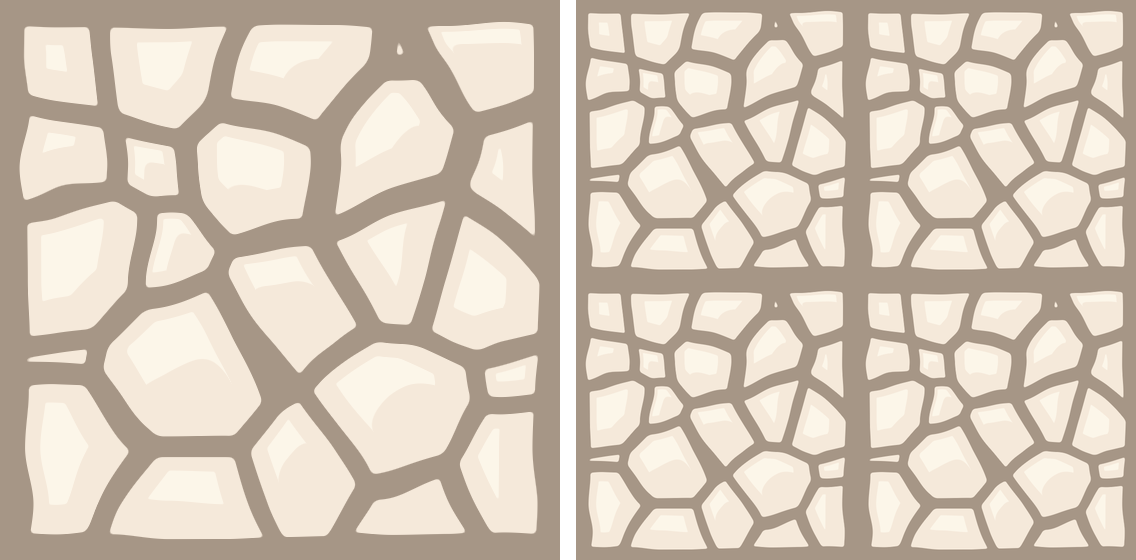
Left, the tile; right, the same tile 2 across and 2 down.
A WebGL 1 fragment shader for this texture:

```glsl
precision highp float;

uniform vec2 u_resolution;

#define CELLS 5.0          // stone sites per side
#define FRAME 0.026        // extra mortar along the tile border
#define JITTER 0.78        // scatter of the sites
#define SIZE_SPREAD 0.62   // difference between large and small stones
#define HALF_GAP 0.112     // half the mortar width, in cells
#define CORNER 0.045       // rounding of stone corners
#define WOBBLE 0.12        // unevenness of the outlines
#define SHINE_INSET 0.12   // rim between outline and highlight
#define SHINE_DEPTH 0.46   // thickness of the highlight
#define MORTAR vec3(0.650, 0.588, 0.525)
#define STONE vec3(0.962, 0.912, 0.853)
#define SHINE vec3(0.988, 0.964, 0.914)

float hash(vec2 p) {
  return fract(sin(dot(p, vec2(127.1, 311.7))) * 43758.5453);
}

// Value noise that wraps after a whole number of periods
float noise(vec2 p, float period, float seed) {
  vec2 i = floor(p);
  vec2 f = fract(p);
  f = f * f * (3.0 - 2.0 * f);
  vec2 a = mod(i, period) + seed;
  vec2 b = mod(i + 1.0, period) + seed;
  return mix(mix(hash(a), hash(vec2(b.x, a.y)), f.x),
             mix(hash(vec2(a.x, b.y)), hash(b), f.x), f.y);
}

float smoothMin(float a, float b, float k) {
  float h = max(k - abs(a - b), 0.0) / k;
  return min(a, b) - 0.25 * h * h * k;
}

// Site position in xy, weight in z; mirrored outside so stones end at the border
vec3 site(vec2 cell) {
  vec2 outside = step(cell, vec2(-0.5)) + step(vec2(CELLS - 0.5), cell);
  vec2 id = mix(cell, mod(-1.0 - cell, CELLS), outside);
  vec2 offset = vec2(hash(id + 3.7), hash(id + 41.3)) - 0.5;
  offset *= 1.0 - 2.0 * outside;
  float weight = SIZE_SPREAD * smoothstep(0.2, 0.55, hash(id + 87.9));
  return vec3(cell + 0.5 + JITTER * offset, weight);
}

float power(vec2 p, vec3 s) {
  vec2 d = p - s.xy;
  return dot(d, d) - s.z;
}

float coverage(float d, float pixel) {
  return clamp(d / pixel + 0.5, 0.0, 1.0);
}

void main() {
  vec2 uv = gl_FragCoord.xy / u_resolution;
  float scale = CELLS / (1.0 - 2.0 * FRAME);
  float pixel = scale / min(u_resolution.x, u_resolution.y);
  float period = CELLS * 2.0;
  vec2 wobble = vec2(noise(uv * period, period, 13.0), noise(uv * period, period, 57.0)) - 0.5;
  vec2 p = (uv - FRAME) * scale + WOBBLE * wobble;

  // Owning stone in a weighted Voronoi diagram
  vec2 home = floor(p);
  vec2 ownCell = home;
  float best = 1e5;
  for (int y = -2; y <= 2; y++) {
    for (int x = -2; x <= 2; x++) {
      vec2 cell = home + vec2(float(x), float(y));
      float d = power(p, site(cell));
      if (d < best) {
        best = d;
        ownCell = cell;
      }
    }
  }

  // Traits of this stone
  vec3 own = site(ownCell);
  float size = mix(0.4, 1.0, own.z / SIZE_SPREAD);
  float gap = HALF_GAP * mix(0.7, 1.3, hash(ownCell + 19.1));
  float angle = mix(1.45, 2.5, hash(ownCell + 63.7));
  vec2 light = vec2(cos(angle), sin(angle));
  float depth = SHINE_DEPTH * size * mix(0.65, 1.35, hash(ownCell + 29.3));

  // Outline, and a highlight left between an inset copy and a shifted one
  float outline = 1e3;
  float shineOuter = 1e3;
  float shineInner = 1e3;
  for (int y = -2; y <= 2; y++) {
    for (int x = -2; x <= 2; x++) {
      if (x == 0 && y == 0) continue;
      vec3 other = site(ownCell + vec2(float(x), float(y)));
      vec2 toOther = other.xy - own.xy;
      float span = length(toOther);
      float facing = dot(toOther / span, light);
      float edge = (power(p, other) - best) / (2.0 * span) - gap;
      float inset = edge - SHINE_INSET * size;
      float trim = 0.5 * SHINE_DEPTH * size * (0.5 - 0.5 * facing);
      outline = smoothMin(outline, edge, CORNER);
      shineOuter = smoothMin(shineOuter, inset - trim, 0.02);
      shineInner = smoothMin(shineInner, inset - depth * facing, 0.22 * size);
    }
  }
  float shine = min(shineOuter, -shineInner);

  // Mortar frame, so opposite borders join
  vec2 border = min(p, CELLS - p);
  outline = min(outline, min(border.x, border.y));

  // Flat colours
  vec3 color = mix(STONE, SHINE, coverage(shine, pixel));
  color = mix(MORTAR, color, coverage(outline, pixel));
  gl_FragColor = vec4(color, 1.0);
}
```
